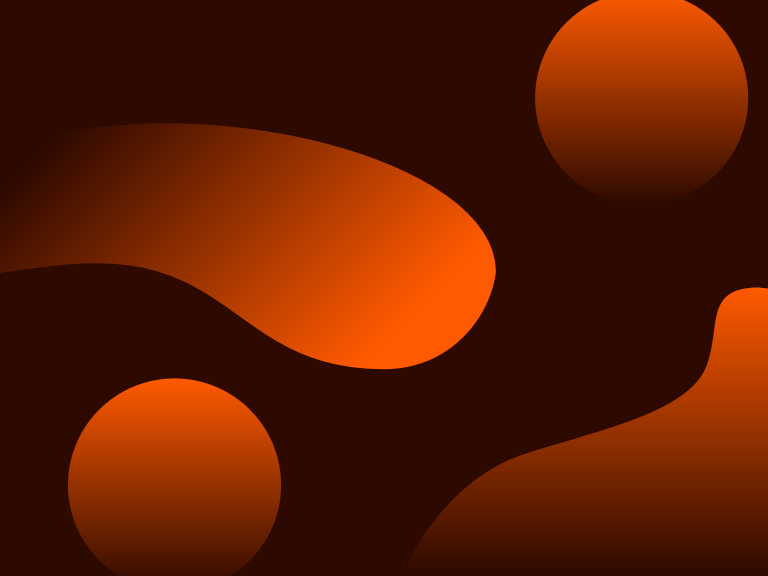
A Shadertoy shader for this background:

```glsl
// Glowing orange spheres and flowing liquid shapes on a dark brown background.

const vec3 BROWN = vec3(0.176, 0.035, 0.0);
const vec3 ORANGE = vec3(1.0, 0.353, 0.0);
const int CURVE_STEPS = 24;

// Outline state: x = squared distance to the outline, y = -1 inside or +1 outside
const vec2 EMPTY_OUTLINE = vec2(1e6, 1.0);

vec2 cubicBezier(vec2 a, vec2 b, vec2 c, vec2 d, float t) {
    float s = 1.0 - t;
    return s * s * s * a + 3.0 * s * t * (s * b + t * c) + t * t * t * d;
}

// Adds one straight edge; the side flips when a ray to the right crosses it
vec2 addEdge(vec2 outline, vec2 p, vec2 a, vec2 b) {
    vec2 edge = b - a, toP = p - a;
    vec2 gap = toP - edge * clamp(dot(toP, edge) / dot(edge, edge), 0.0, 1.0);
    outline.x = min(outline.x, dot(gap, gap));
    if ((a.y > p.y) != (b.y > p.y) && toP.x < edge.x * toP.y / edge.y) {
        outline.y = -outline.y;
    }
    return outline;
}

vec2 addCurve(vec2 outline, vec2 p, vec2 a, vec2 b, vec2 c, vec2 d) {
    vec2 previous = a;
    for (int i = 1; i <= CURVE_STEPS; i++) {
        vec2 next = cubicBezier(a, b, c, d, float(i) / float(CURVE_STEPS));
        outline = addEdge(outline, p, previous, next);
        previous = next;
    }
    return outline;
}

float signedDistance(vec2 outline) {
    return outline.y * sqrt(outline.x);
}

// Tongue of liquid entering from the left
float tongueDistance(vec2 p) {
    vec2 o = EMPTY_OUTLINE;
    vec2 crest = vec2(0.168, 0.543), belly = vec2(0.667, 0.359);
    vec2 tip = vec2(0.861, 0.528), top = vec2(0.286, 0.786);
    o = addCurve(o, p, vec2(-0.035, 0.521), vec2(0.035, 0.531), vec2(0.104, 0.543), crest);
    o = addCurve(o, p, crest, vec2(0.408, 0.543), vec2(0.422, 0.359), belly);
    o = addCurve(o, p, belly, vec2(0.781, 0.359), vec2(0.851, 0.448), tip);
    o = addCurve(o, p, tip, vec2(0.861, 0.675), vec2(0.573, 0.786), top);
    o = addCurve(o, p, top, vec2(0.191, 0.786), vec2(0.087, 0.771), vec2(-0.035, 0.736));
    return signedDistance(o);
}

// Wave rising in the lower right corner, closed outside the canvas
float waveDistance(vec2 p) {
    vec2 o = EMPTY_OUTLINE;
    vec2 foot = vec2(0.694, -0.007), slope = vec2(0.911, 0.212);
    vec2 neck = vec2(1.227, 0.366), head = vec2(1.316, 0.501);
    o = addCurve(o, p, foot, vec2(0.738, 0.097), vec2(0.816, 0.181), slope);
    o = addCurve(o, p, slope, vec2(1.042, 0.254), vec2(1.198, 0.285), neck);
    o = addCurve(o, p, neck, vec2(1.252, 0.434), vec2(1.222, 0.5), head);
    o = addCurve(o, p, head, vec2(1.563, 0.501), vec2(2.257, -0.215), foot);
    return signedDistance(o);
}

// Brown at "from", orange at "to"
vec3 linearGradient(vec2 p, vec2 from, vec2 to) {
    vec2 axis = to - from;
    return mix(BROWN, ORANGE, clamp(dot(p - from, axis) / dot(axis, axis), 0.0, 1.0));
}

float coverage(float dist, float pixel) {
    return clamp(0.5 - dist / pixel, 0.0, 1.0);
}

vec3 paintSphere(vec3 base, vec2 p, vec2 center, float radius, float pixel) {
    vec2 up = vec2(0.0, radius);
    vec3 fill = linearGradient(p, center - up, center + up);
    return mix(base, fill, coverage(length(p - center) - radius, pixel));
}

void mainImage(out vec4 fragColor, in vec2 fragCoord) {
    // Canvas height is one unit; the width is fitted to a 4:3 layout
    vec2 p = fragCoord / iResolution.xy * vec2(4.0 / 3.0, 1.0);
    float pixel = 1.0 / iResolution.y;

    vec3 color = BROWN;
    color = paintSphere(color, p, vec2(1.114, 0.830), 0.185, pixel);
    color = paintSphere(color, p, vec2(0.303, 0.158), 0.185, pixel);

    vec3 tongueFill = linearGradient(p, vec2(0.05, 0.72), vec2(0.516, 0.254));
    color = mix(color, tongueFill, coverage(tongueDistance(p), pixel));

    vec3 waveFill = linearGradient(p, vec2(0.0), vec2(0.0, 0.501));
    color = mix(color, waveFill, coverage(waveDistance(p), pixel));

    fragColor = vec4(color, 1.0);
}
```
